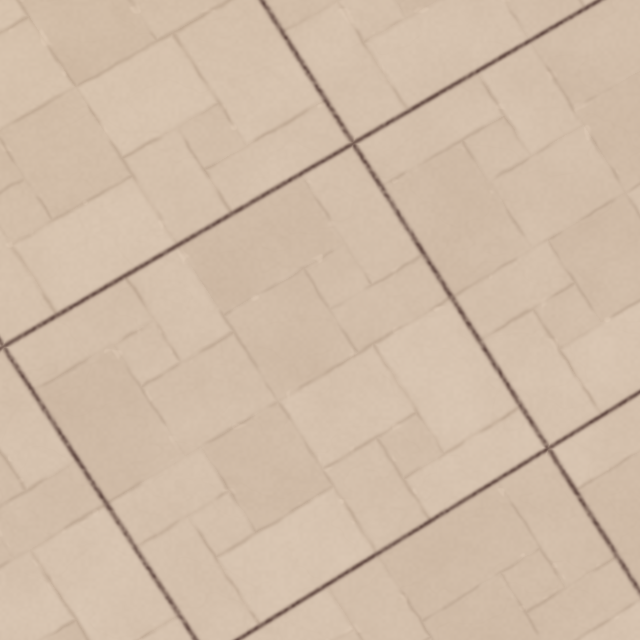
This texture is drawn by a Shadertoy shader. Its source:

```glsl
// Tone of each stone, five per quarter: top, right, bottom, left, centre
const float STONE_TONES[20] = float[20](
     0.3,  0.4,  0.2, -0.7,  0.0,
    -0.6,  0.1, -0.3, -0.5, -0.3,
     0.0, -0.5,  0.6,  0.5, -0.1,
     0.5,  0.6,  0.5,  0.0, -0.5);

float hash(vec2 p) {
    vec3 q = fract(vec3(p.xyx) * 0.1031);
    q += dot(q, q.yzx + 33.33);
    return fract((q.x + q.y) * q.z);
}

float noise(vec2 p) {
    vec2 i = floor(p), f = fract(p);
    f = f * f * (3.0 - 2.0 * f);
    return mix(mix(hash(i), hash(i + vec2(1, 0)), f.x),
               mix(hash(i + vec2(0, 1)), hash(i + vec2(1, 1)), f.x), f.y);
}

float fbm(vec2 p) {
    float sum = 0.0, amp = 0.5;
    for (int i = 0; i < 4; i++) {
        sum += amp * noise(p);
        p = mat2(1.6, 1.2, -1.2, 1.6) * p + 7.3;
        amp *= 0.5;
    }
    return sum;
}

// Soft line profile
float softLine(float dist, float width) {
    return exp(-dist * dist / (width * width));
}

// Canvas to tile space, tilted with a slight perspective
vec2 tileSpace(vec2 p) {
    return vec2((p.x - 0.656 * p.y + 0.3501) / (0.7591 - 0.017 * p.y),
                (p.y + 0.581 * p.x - 0.5447) / (0.6838 - 0.035 * p.x));
}

// Pinwheel of four stones around a small one; returns the stone and its bounds
int pinwheel(vec2 q, vec2 quarter, out vec2 a, out vec2 b) {
    vec2 lo = vec2(mix(0.46, 0.31, quarter.y), mix(0.285, 0.45, quarter.x));
    vec2 hi = lo + vec2(0.24, 0.27);
    if (q.x < hi.x && q.y < lo.y)  { a = vec2(0);          b = vec2(hi.x, lo.y); return 0; }
    if (q.x >= hi.x && q.y < hi.y) { a = vec2(hi.x, 0);    b = vec2(1, hi.y);    return 1; }
    if (q.x >= lo.x && q.y >= hi.y){ a = vec2(lo.x, hi.y); b = vec2(1);          return 2; }
    if (q.x < lo.x)                { a = vec2(0, lo.y);    b = vec2(lo.x, 1);    return 3; }
    a = lo; b = hi;
    return 4;
}

void mainImage(out vec4 fragColor, in vec2 fragCoord) {
    vec2 p = fragCoord / iResolution.y;
    p.y = 1.0 - p.y;
    float pixel = 1.0 / iResolution.y;
    vec2 wobble = vec2(noise(p * 60.0), noise(p * 60.0 + 31.0)) - 0.5;
    vec2 uv = tileSpace(p);
    vec2 tile = floor(uv);
    vec2 cell = fract(uv) * 2.0;
    vec2 quarter = min(floor(cell), 1.0);
    vec2 q = cell - quarter + 0.01 * wobble;
    vec2 tileSize = vec2(0.63, 0.57);

    // Stone layout and distance to the nearest seam
    vec2 a, b;
    int stone = pinwheel(q, quarter, a, b);
    vec2 edge = min(q - a, b - q) * 0.5 * tileSize;
    float seamDist = max(min(edge.x, edge.y), 0.0);

    // Stone tone, varied from tile to tile
    int index = int(quarter.x + 2.0 * quarter.y) * 5 + stone;
    vec2 seed = tile * 17.0 + vec2(float(index) * 3.7, 91.0);
    float tone = 0.6 * STONE_TONES[index] + 0.35 * (hash(seed) - 0.5);
    tone *= smoothstep(0.0, 0.007 + pixel, seamDist);

    // Mottling and faint veins
    float mottle = fbm(p * 13.0 + hash(seed) * 20.0) - 0.47;
    float vein = abs(fbm(p * vec2(11.0, 16.0) + hash(seed + 5.0) * 40.0) - 0.48);
    tone += 1.1 * mottle - 0.15 * smoothstep(0.03, 0.0, vein);
    vec3 color = vec3(0.827, 0.747, 0.668) + vec3(0.031, 0.036, 0.039) * tone;
    color += vec3(0.0, -0.002, -0.008) * smoothstep(0.9, 0.0, p.x + p.y);
    color += 0.014 * (noise(p * 170.0) - 0.5);

    // Worn, broken seams with pale chips
    float wear = smoothstep(0.25, 0.7, noise(p * 34.0 + 4.0));
    float seam = softLine(seamDist, 0.0028 + 0.5 * pixel);
    color -= vec3(0.058, 0.062, 0.062) * seam * mix(0.25, 1.0, wear);
    float chip = smoothstep(0.78, 0.95, noise(p * 60.0 + 12.0));
    color += 0.03 * chip * smoothstep(0.009, 0.003, seamDist);

    // Soft dark grout between tiles, stippled along the steep lines
    vec2 lineDist = abs(fract(uv + 0.5) - 0.5) * tileSize;
    float grain = noise(p * 170.0 + 9.0);
    float steep = softLine(lineDist.x, 0.0040 + 0.3 * pixel) * mix(0.5, 1.0, grain);
    float shallow = softLine(lineDist.y, 0.0034 + 0.3 * pixel) * mix(0.68, 1.0, grain);
    color = mix(color, vec3(0.4, 0.305, 0.275), max(steep, shallow));

    fragColor = vec4(color, 1.0);
}
```
